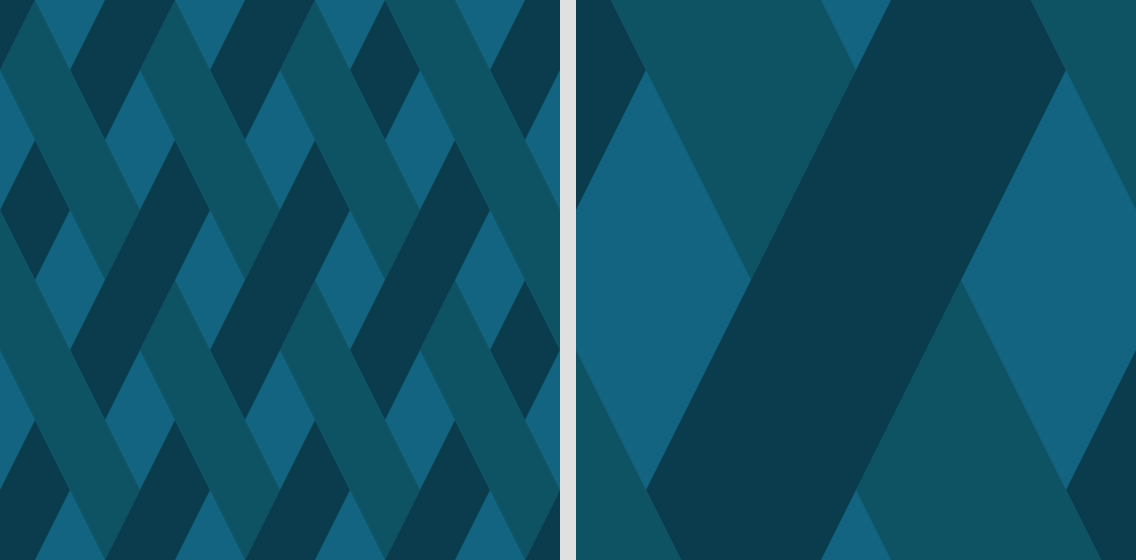
Left, the full canvas; right, a detail of the centre.
Reproduce this pattern procedurally as a WebGL 1 fragment shader.

```glsl
precision highp float;
// Diagonal lattice of teal and navy ribbons woven over a blue ground.

uniform vec2 u_resolution;

// Index of the nearest ribbon; ribbons are centred every 4 units.
float ribbonIndex(float across) {
  return floor(across / 4.0 + 0.5);
}

// Antialiased coverage of a ribbon 2 units wide.
float ribbonCoverage(float across, float index, float pixel) {
  float inside = 1.0 - abs(across - 4.0 * index);
  return clamp(0.5 + inside / pixel, 0.0, 1.0);
}

// True when the teal ribbon passes over the navy one at a crossing.
bool tealOnTop(float teal, float navy) {
  bool oddRow = abs(mod(teal + navy, 2.0) - 1.0) < 0.5;
  // Every fourth teal ribbon skips its dips in the upper part.
  bool floats = abs(mod(teal, 4.0) - 3.0) < 0.5 && navy - teal < 2.5;
  return oddRow || floats;
}

// Lays one ribbon over another; the lower one is cut at the upper edge,
// which leaves a hairline seam of ground colour.
vec3 layRibbons(vec3 ground, vec3 under, float underCover, vec3 over, float overCover) {
  vec3 color = mix(ground, under, underCover * (1.0 - overCover));
  return mix(color, over, overCover);
}

void main() {
  vec3 ground = vec3(0.073, 0.392, 0.502);
  vec3 tealColor = vec3(0.055, 0.324, 0.394);
  vec3 navyColor = vec3(0.039, 0.235, 0.302);

  // 16 by 8 lattice units, measured from the top left corner.
  vec2 uv = gl_FragCoord.xy / u_resolution;
  vec2 p = vec2(uv.x, 1.0 - uv.y) * vec2(16.0, 8.0);
  float pixel = length(vec2(16.0, 8.0) / u_resolution);

  // Positions across the falling (teal) and rising (navy) ribbons.
  float falling = p.x - p.y;
  float rising = p.x + p.y;
  float teal = ribbonIndex(falling);
  float navy = ribbonIndex(rising);
  float tealCover = ribbonCoverage(falling, teal, pixel);
  float navyCover = ribbonCoverage(rising, navy, pixel);

  vec3 color = tealOnTop(teal, navy)
    ? layRibbons(ground, navyColor, navyCover, tealColor, tealCover)
    : layRibbons(ground, tealColor, tealCover, navyColor, navyCover);
  gl_FragColor = vec4(color, 1.0);
}
```
